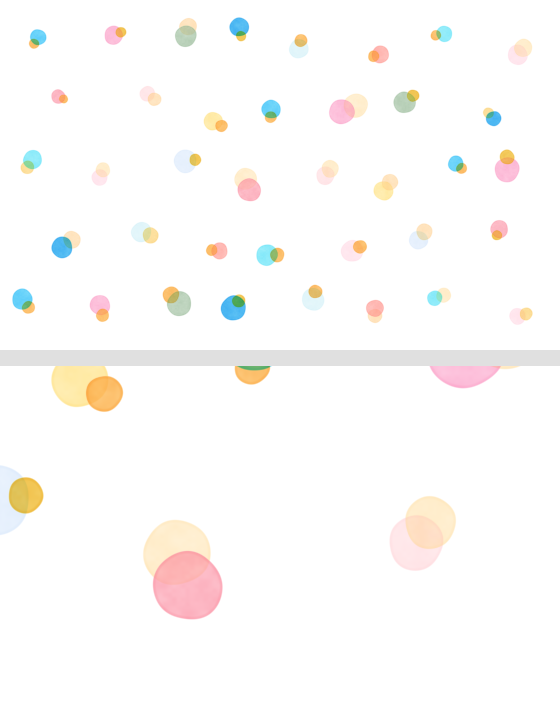
Top, the full canvas; bottom, a detail of the centre.
Reproduce this pattern procedurally as a Shadertoy shader.

```glsl
#define ROWS 5
#define COLS 8
#define MARGIN vec2(0.115, 0.125)
#define JITTER 0.085
#define MAIN_MIN 0.020
#define MAIN_MAX 0.036
#define WOBBLE 0.024
#define RIM_WIDTH 0.0012
#define RIM_DEPTH 0.2
#define WASH_DEPTH 0.3
#define WASH_SCALE 75.0
#define OVERLAP_SOFTNESS 0.55

const vec3 mainTints[12] = vec3[12](
    vec3(0.40, 0.82, 0.98), vec3(1.00, 0.90, 0.93), vec3(0.73, 0.82, 0.73),
    vec3(0.99, 0.71, 0.76), vec3(0.88, 0.96, 0.98), vec3(1.00, 0.92, 0.66),
    vec3(0.55, 0.92, 0.98), vec3(0.99, 0.74, 0.85), vec3(0.90, 0.94, 0.99),
    vec3(0.30, 0.72, 0.95), vec3(1.00, 0.90, 0.91), vec3(1.00, 0.72, 0.70));

// Warm companions, from small and strong to large and pale
const vec3 warmTints[5] = vec3[5](
    vec3(0.95, 0.78, 0.34), vec3(0.99, 0.75, 0.42), vec3(0.99, 0.87, 0.60),
    vec3(1.00, 0.89, 0.74), vec3(1.00, 0.93, 0.80));

float hash(vec2 p) {
    return fract(sin(dot(p, vec2(127.1, 311.7))) * 43758.5453);
}

float noise(vec2 p) {
    vec2 i = floor(p), f = fract(p);
    f = f * f * (3.0 - 2.0 * f);
    return mix(mix(hash(i), hash(i + vec2(1, 0)), f.x),
               mix(hash(i + vec2(0, 1)), hash(i + vec2(1, 1)), f.x), f.y);
}

// Signed distance to a slightly lumpy disc
float blobDistance(vec2 p, float radius, float seed) {
    float a = atan(p.y, p.x);
    float lump = sin(2.0 * a + seed * 40.0)
               + 0.7 * sin(3.0 * a + seed * 71.0)
               + 0.4 * sin(5.0 * a + seed * 113.0);
    return length(p) - radius * (1.0 + WOBBLE * lump);
}

// Transparent watercolour: uneven wash with a thin darker rim
vec3 watercolour(vec2 p, float radius, vec3 tint, float seed) {
    float pixel = 1.0 / iResolution.y;
    float d = blobDistance(p, radius, seed);
    float cover = 1.0 - smoothstep(-0.9 * pixel, 0.9 * pixel, d);
    vec2 q = p * WASH_SCALE + seed * 57.0;
    float wash = 0.65 * noise(q) + 0.35 * noise(q * 3.1);
    float rim = 1.0 - smoothstep(0.0, RIM_WIDTH * 2.0, abs(d + RIM_WIDTH));
    float depth = 0.97 + WASH_DEPTH * (wash - 0.5) + RIM_DEPTH * rim;
    return mix(vec3(1.0), pow(tint, vec3(depth)), cover);
}

// A main dot and its overlapping warm companion
vec3 dotPair(vec2 p, vec2 cell) {
    float size = mix(MAIN_MIN, MAIN_MAX, hash(cell + 3.7));
    float warmth = hash(cell + 8.3);
    float smallSize = size * mix(0.5, 1.0, warmth);
    float angle = 6.2832 * hash(cell + 15.1);
    float gap = (size + smallSize) * mix(0.45, 0.68, hash(cell + 21.9));
    vec2 offset = 0.5 * gap * vec2(cos(angle), sin(angle));

    int tint = int(mod(cell.x * 7.0 + cell.y * 9.0, 12.0));
    int warm = min(int(warmth * 5.0), 4);
    vec3 a = watercolour(p - offset, size, mainTints[tint], hash(cell + 31.3));
    vec3 b = watercolour(p + offset, smallSize, warmTints[warm], hash(cell + 44.7));
    return mix(a * b, min(a, b), OVERLAP_SOFTNESS);
}

void mainImage(out vec4 fragColor, in vec2 fragCoord) {
    vec2 uv = fragCoord / iResolution.y;
    vec2 area = vec2(iResolution.x / iResolution.y, 1.0) - 2.0 * MARGIN;
    vec2 spacing = area / vec2(COLS - 1, ROWS - 1);
    vec3 color = vec3(1.0);

    // Staggered rows: odd ones are shifted and hold one pair fewer
    for (int row = 0; row < ROWS; row++) {
        int odd = row % 2;
        for (int col = 0; col < COLS - odd; col++) {
            vec2 cell = vec2(col, row);
            vec2 jitter = vec2(hash(cell), hash(cell + 61.7)) - 0.5;
            vec2 center = MARGIN + spacing * (cell + vec2(0.5 * float(odd), 0.0))
                        + JITTER * jitter;
            vec2 p = uv - center;
            if (length(p) < 3.0 * MAIN_MAX) color *= dotPair(p, cell);
        }
    }
    fragColor = vec4(color, 1.0);
}
```
